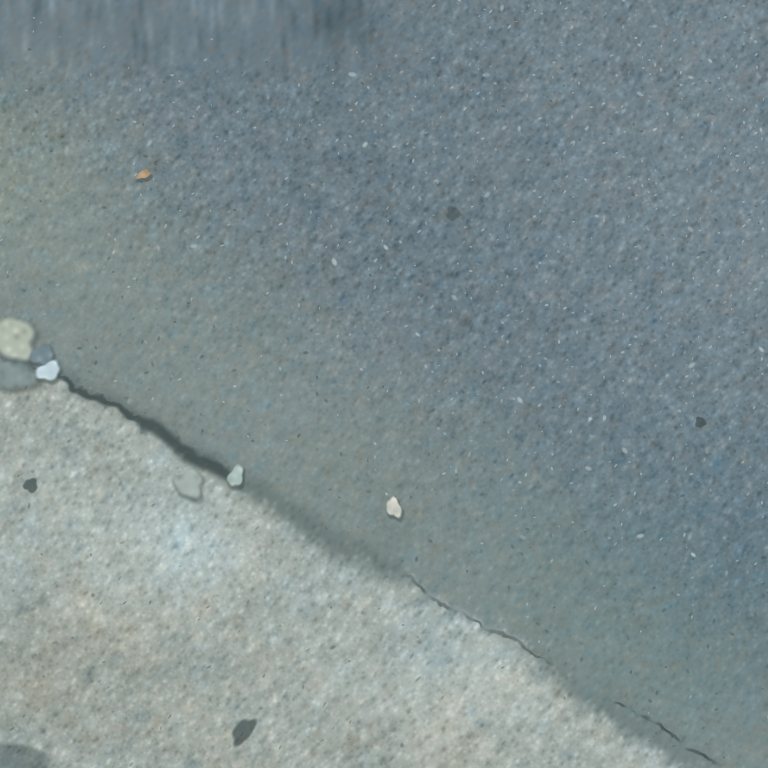
This texture is drawn by a three.js fragment shader. Its source:

```glsl
varying vec2 vUv;

#define ROAD_NEAR vec3(0.496, 0.550, 0.542)
#define ROAD_FAR vec3(0.425, 0.487, 0.517)
#define SLAB vec3(0.625, 0.665, 0.645)
#define CRACK vec3(0.255, 0.305, 0.305)
#define STAIN vec3(0.400, 0.455, 0.445)
#define PALE vec3(0.72, 0.77, 0.77)
#define ROAD_GRAIN 0.105
#define SLAB_GRAIN 0.17

vec3 hash3(vec2 p) {
  vec3 q = fract(vec3(p.xyx) * vec3(0.1031, 0.1030, 0.0973));
  q += dot(q, q.yxz + 33.33);
  return fract((q.xxy + q.yzz) * q.zyx);
}

vec2 turn(vec2 p, float angle) {
  float c = cos(angle), s = sin(angle);
  return vec2(c * p.x + s * p.y, c * p.y - s * p.x);
}

// Cellular splats: x = signed brightness, y = signed warmth
vec2 grain(vec2 p) {
  vec2 cell = floor(p), sum = vec2(0.0);
  for (int j = -1; j <= 1; j++)
    for (int i = -1; i <= 1; i++) {
      vec2 id = cell + vec2(float(i), float(j));
      vec3 h = hash3(id);
      vec2 d = p - id - h.xy;
      sum += (vec2(h.z, fract(h.z * 17.0 + h.x)) * 2.0 - 1.0) * exp(-6.5 * dot(d, d));
    }
  return sum;
}

// Sparse chips of varied strength, each cell filled with the given chance
float chips(vec2 p, float chance) {
  vec3 h = hash3(floor(p) + 71.0);
  vec2 d = turn(fract(p) - 0.35 - 0.3 * h.xy, h.x * 6.28);
  float size = mix(0.17, 0.34, h.y);
  float strength = mix(0.35, 1.0, fract(h.y * 23.0));
  return strength * step(h.z, chance) * smoothstep(size, size * 0.3, length(d * vec2(1.0, 1.7)));
}

float blob(vec2 p, vec2 center, vec2 radius, float angle) {
  vec2 d = turn(p - center, angle) / radius;
  float a = atan(d.y, d.x + 0.0001);
  float r = length(d) + 0.12 * sin(3.0 * a + center.x * 40.0) + 0.07 * sin(5.0 * a);
  return smoothstep(1.2, 0.8, r);
}

void stone(inout vec3 col, vec2 p, vec2 center, vec2 radius, float angle, vec3 tint) {
  col = mix(col, CRACK, 0.5 * blob(p, center - vec2(-0.002, 0.004), radius * 1.15, angle));
  col = mix(col, tint + 0.09 * grain(p * 90.0).x, blob(p, center, radius, angle));
}

float soft(vec2 p, vec2 center, vec2 radius) {
  vec2 d = (p - center) / radius;
  return exp(-dot(d, d));
}

float span(float a, float b, float fade, float x) {
  return smoothstep(a - fade, a + fade, x) * (1.0 - smoothstep(b - fade, b + fade, x));
}

void main() {
  vec2 p = vUv;
  vec2 broad = grain(p * 7.0) + 0.6 * grain(p * 17.0 + 9.0);
  vec2 slant = turn(p, 0.9);
  vec2 fine = grain(slant * vec2(95.0, 150.0));
  vec2 medium = grain(turn(p, 0.6) * vec2(42.0, 65.0) + 31.0);
  vec2 tiny = grain(p * 215.0 + 5.0);

  // Sloping joint between road and slab, with a ragged lip
  float wiggle = 0.004 * sin(p.x * 38.0 + 1.0) + 0.002 * sin(p.x * 97.0);
  wiggle += 0.005 * medium.x + 0.002 * fine.x;
  float joint = min(0.512, 0.553 - 0.582 * p.x) + wiggle;
  float lip = joint - 0.018 * span(0.32, 0.52, 0.04, p.x) - 0.035 * smoothstep(0.66, 0.84, p.x);
  lip += 0.006 * (fine.x + medium.y);
  float above = p.y - joint;

  // Road, bluer and darker away from the joint
  float far = smoothstep(0.10, 0.48, above + 0.2 * (p.x - 0.35) + 0.04 * broad.x);
  vec3 road = mix(ROAD_NEAR, ROAD_FAR, far);
  road += 0.035 * soft(p, vec2(0.95, 0.72), vec2(0.28, 0.35));
  road += vec3(0.03, 0.025, 0.01) * soft(p, vec2(0.02, 0.78), vec2(0.16, 0.12));
  road -= vec3(0.035, 0.015, 0.01) * soft(p, vec2(0.9, 0.22), vec2(0.28, 0.25));
  float streaks = smoothstep(0.86, 0.96, p.y) * (1.0 - smoothstep(0.4, 0.6, p.x));
  float rough = mix(0.6, 1.15, smoothstep(0.05, 0.4, above));
  float drag = grain(p * vec2(85.0, 22.0)).x;
  float roadNoise = 0.6 * fine.x + 0.25 * medium.x + 0.4 * tiny.x;
  road += ROAD_GRAIN * mix(roadNoise * rough, 0.65 * drag + 0.2 * fine.x, streaks);
  road += 0.012 * broad.x + vec3(0.017, 0.0, -0.013) * (medium.y + fine.y);
  road -= 0.07 * soft(p, vec2(0.435, 0.975), vec2(0.045, 0.035));
  float gritty = smoothstep(0.06, 0.45, above) * smoothstep(0.1, 0.65, p.x) * (1.0 - streaks);
  road = mix(road, PALE, 0.65 * chips(slant * vec2(75.0, 95.0), 0.04 + 0.2 * gritty));
  road = mix(road, PALE, 0.8 * chips(p * 45.0, 0.01 + 0.05 * gritty));
  road = mix(road, CRACK, 0.45 * chips(slant * 68.0 + 13.0, 0.12 * (1.0 - streaks)));

  // Worn pale slab
  vec3 slab = SLAB + SLAB_GRAIN * (0.5 * fine.x + 0.38 * medium.x + 0.3 * tiny.x);
  slab += 0.03 * broad.x + vec3(0.018, 0.0, -0.014) * (broad.y + medium.y);
  slab += 0.06 * soft(p, vec2(0.22, 0.27), vec2(0.12, 0.08));
  slab += 0.05 * soft(p, vec2(0.58, 0.10), vec2(0.16, 0.07));
  slab -= vec3(0.02, 0.035, 0.05) * soft(p, vec2(0.12, 0.13), vec2(0.17, 0.10));
  slab = mix(slab, CRACK, 0.4 * chips(slant * vec2(50.0, 80.0) + 3.0, 0.1));
  float edgeFade = mix(0.005, 0.016, smoothstep(0.28, 0.4, p.x));
  vec3 col = mix(slab, road, smoothstep(-edgeFade, edgeFade, p.y - lip));

  // Stain, open crack and broken hairlines
  float stain = span(0.29, 0.53, 0.05, p.x) * exp(-pow(above / 0.018, 2.0));
  stain += 0.5 * span(0.68, 0.95, 0.04, p.x) * exp(-pow((above + 0.012) / 0.022, 2.0));
  stain += span(0.08, 0.30, 0.02, p.x) * exp(-pow((above - 0.007) / 0.014, 2.0));
  col = mix(col, STAIN + 0.06 * fine.x, 0.65 * stain);
  float width = 0.005 + 0.006 * span(0.19, 0.29, 0.03, p.x) + 0.003 * fine.x;
  float gap = smoothstep(width * 1.6, width * 0.3, abs(above - 0.003));
  col = mix(col, CRACK, 0.8 * gap * span(0.075, 0.305, 0.012, p.x));
  float hair = smoothstep(0.004, 0.001, abs(above + 0.001)) * smoothstep(-0.6, 0.3, medium.y);
  col = mix(col, CRACK, hair * (0.55 * span(0.53, 0.72, 0.02, p.x) + 0.85 * span(0.80, 0.93, 0.015, p.x)));

  // Loose stones and dark pits
  stone(col, p, vec2(0.012, 0.512), vec2(0.034, 0.018), 0.0, vec3(0.52, 0.58, 0.58));
  stone(col, p, vec2(0.015, 0.560), vec2(0.032, 0.025), -0.5, vec3(0.68, 0.72, 0.67));
  stone(col, p, vec2(0.055, 0.538), vec2(0.015, 0.012), 0.4, vec3(0.46, 0.53, 0.56));
  stone(col, p, vec2(0.063, 0.517), vec2(0.016, 0.011), 0.4, vec3(0.74, 0.82, 0.85));
  stone(col, p, vec2(0.246, 0.371), vec2(0.017, 0.018), 0.6, vec3(0.65, 0.70, 0.68));
  stone(col, p, vec2(0.307, 0.380), vec2(0.009, 0.014), -0.4, vec3(0.66, 0.73, 0.71));
  stone(col, p, vec2(0.513, 0.339), vec2(0.009, 0.013), 0.4, vec3(0.80, 0.81, 0.77));
  stone(col, p, vec2(0.187, 0.773), vec2(0.009, 0.005), 0.4, vec3(0.70, 0.60, 0.48));
  float pits = blob(p, vec2(0.040, 0.368), vec2(0.009), 0.0) + blob(p, vec2(0.317, 0.048), vec2(0.020, 0.011), 0.9);
  pits += blob(p, vec2(0.912, 0.450), vec2(0.007), 0.0) + 0.7 * blob(p, vec2(0.590, 0.722), vec2(0.009), 0.0);
  pits += 0.6 * blob(p, vec2(0.025, 0.010), vec2(0.045, 0.020), -0.3);
  col = mix(col, CRACK, 0.7 * min(pits, 1.0));
  gl_FragColor = vec4(clamp(col, 0.0, 1.0), 1.0);
}
```
